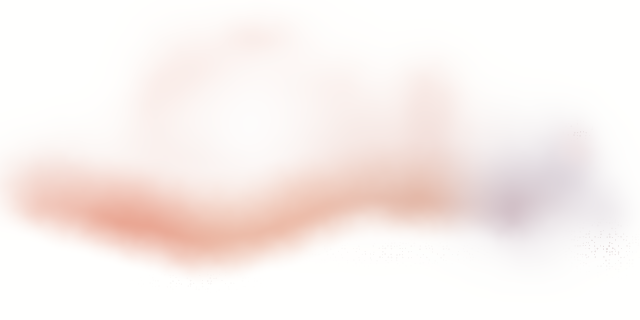
A WebGL 1 fragment shader for this background:

```glsl
precision highp float;
uniform vec2 u_resolution;

float hash(vec2 p) {
  vec3 q = fract(vec3(p.xyx) * 0.1031);
  q += dot(q, q.yzx + 33.33);
  return fract((q.x + q.y) * q.z);
}

float noise(vec2 p) {
  vec2 i = floor(p), f = fract(p);
  f = f * f * (3.0 - 2.0 * f);
  return mix(mix(hash(i), hash(i + vec2(1.0, 0.0)), f.x),
             mix(hash(i + vec2(0.0, 1.0)), hash(i + 1.0), f.x), f.y);
}

float fbm(vec2 p) {
  float sum = 0.0, gain = 0.5;
  for (int i = 0; i < 4; i++) {
    sum += gain * noise(p);
    p = p * 2.03 + 17.0;
    gain *= 0.5;
  }
  return sum;
}

// Soft elliptical patch, 1 at its centre
float puff(vec2 p, vec2 centre, vec2 radius) {
  vec2 d = (p - centre) / radius;
  return exp(-dot(d, d));
}

float bell(float x, float centre, float width) {
  float d = (x - centre) / width;
  return exp(-d * d);
}

// Main stroke: colour along its length, opacity in alpha
vec4 stroke(vec2 p) {
  vec3 tint = mix(vec3(0.91, 0.63, 0.55), vec3(0.92, 0.71, 0.63), smoothstep(0.45, 0.75, p.x));
  tint = mix(tint, vec3(0.88, 0.69, 0.62), smoothstep(0.9, 1.3, p.x));
  tint = mix(tint, vec3(0.82, 0.75, 0.77), smoothstep(1.32, 1.6, p.x));
  float bottom = 0.25 - 0.12 * bell(p.x, 0.65, 0.3) + 0.025 * bell(p.x, 1.15, 0.12)
               + 0.05 * bell(p.x, 0.0, 0.1);
  float top = 0.43 - 0.07 * bell(p.x, 0.67, 0.2) + 0.03 * bell(p.x, 1.32, 0.25);
  float body = smoothstep(bottom - 0.02, bottom + 0.13, p.y)
             * (1.0 - smoothstep(top - 0.13, top + 0.12, p.y));
  float ends = smoothstep(-0.05, 0.15, p.x) * mix(0.65, 1.0, smoothstep(0.1, 0.42, p.x));
  ends *= 1.0 - 0.3 * smoothstep(1.3, 1.5, p.x);
  ends *= 1.0 - smoothstep(1.58, 1.86, p.x);
  return vec4(tint, body * ends);
}

// Fine flecks scattered on a jittered grid
float flecks(vec2 p) {
  vec2 grid = p * 110.0, cell = floor(grid);
  vec2 jitter = 0.3 + 0.4 * vec2(hash(cell), hash(cell + 41.0));
  float size = 0.12 + 0.25 * hash(cell + 83.0);
  float dot_ = 1.0 - smoothstep(size * 0.4, size + 0.15, length(fract(grid) - jitter));
  return dot_ * step(0.6, hash(cell + 127.0));
}

void main() {
  vec2 uv = gl_FragCoord.xy / u_resolution;
  vec2 p = uv * vec2(2.0, 1.0);
  vec2 warp = vec2(fbm(p * 6.0), fbm(p * 6.0 + 31.0)) - 0.47;
  vec2 q = p + 0.05 * warp;
  vec3 color = vec3(1.0, 1.0, 0.995);

  // Pale rose dome and upper puffs
  float rose = 0.5 * puff(q, vec2(0.80, 0.88), vec2(0.12, 0.07))
             + 0.45 * puff(q, vec2(0.59, 0.78), vec2(0.12, 0.12))
             + 0.4 * puff(q, vec2(0.49, 0.67), vec2(0.09, 0.13))
             + 0.35 * puff(q, vec2(0.78, 0.72), vec2(0.24, 0.18))
             + 0.3 * puff(q, vec2(1.05, 0.72), vec2(0.12, 0.10))
             + 0.5 * puff(q, vec2(1.34, 0.70), vec2(0.09, 0.11));
  color = mix(color, vec3(0.97, 0.89, 0.87), min(rose, 0.8));

  // Warm haze rising from the stroke
  float haze = 0.7 * puff(q, vec2(1.15, 0.52), vec2(0.33, 0.17))
             + 0.45 * puff(q, vec2(1.35, 0.57), vec2(0.09, 0.17))
             + 0.45 * puff(q, vec2(0.60, 0.50), vec2(0.30, 0.12))
             + 0.5 * puff(q, vec2(0.16, 0.45), vec2(0.15, 0.10));
  color = mix(color, vec3(0.95, 0.87, 0.85), min(haze, 0.9));

  // Cool lilac end
  float lilac = 0.85 * puff(q, vec2(1.64, 0.40), vec2(0.19, 0.16))
              + 0.4 * puff(q, vec2(1.78, 0.48), vec2(0.09, 0.12))
              + 0.3 * puff(q, vec2(1.89, 0.34), vec2(0.07, 0.09));
  color = mix(color, vec3(0.86, 0.83, 0.86), min(lilac, 0.9));
  color = mix(color, vec3(0.94, 0.87, 0.87), 0.4 * puff(q, vec2(1.80, 0.54), vec2(0.06, 0.06)));

  // White glow inside the dome
  color = mix(color, vec3(0.995, 0.992, 0.99), 0.9 * puff(q, vec2(0.79, 0.60), vec2(0.20, 0.19)));

  // Coral stroke and its darker mauve core
  vec4 band = stroke(q);
  color = mix(color, band.rgb, band.a * (0.94 + 0.12 * warp.x));
  color = mix(color, vec3(0.77, 0.67, 0.71), 0.4 * puff(q, vec2(1.61, 0.33), vec2(0.07, 0.07)));

  // Flecks along the frayed rim
  float rim = puff(p, vec2(1.89, 0.23), vec2(0.07, 0.05))
            + 0.6 * puff(p, vec2(1.81, 0.59), vec2(0.03, 0.02))
            + 0.4 * puff(p, vec2(1.25, 0.21), vec2(0.18, 0.025))
            + 0.3 * puff(p, vec2(0.62, 0.12), vec2(0.12, 0.02));
  color = mix(color, vec3(0.80, 0.74, 0.74), 0.5 * rim * flecks(p));

  gl_FragColor = vec4(color, 1.0);
}
```
